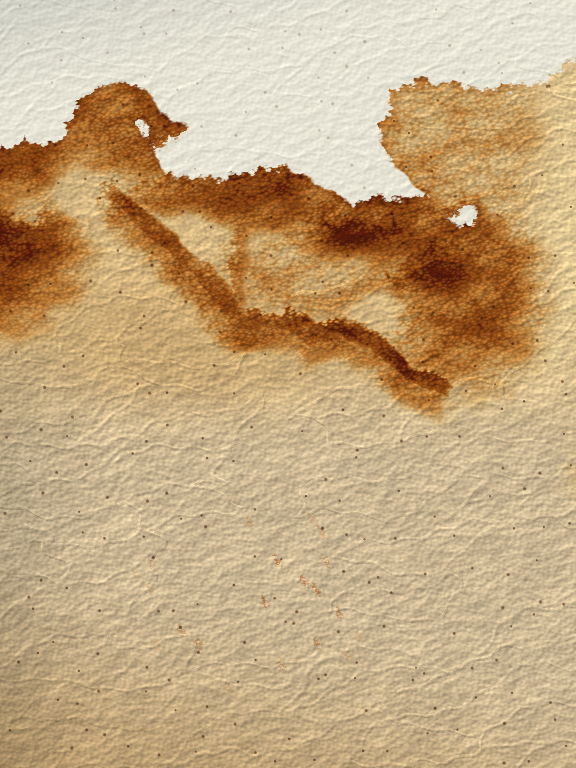
A Shadertoy shader for this texture:

```glsl
// Wrinkled, pitted paper with a ragged brown water stain below a pale upper edge.

const vec2 STAIN_EDGE[22] = vec2[22](
    vec2(-.5, 1.5), vec2(.65, 1.4), vec2(.75, 1.), vec2(1.05, .84), vec2(1.42, .86),
    vec2(1.58, 1.1), vec2(1.86, 1.27), vec2(1.52, 1.5), vec2(1.65, 1.74), vec2(2.2, 1.78),
    vec2(2.85, 1.66), vec2(3.5, 2.02), vec2(4.25, 1.95), vec2(3.9, 1.62), vec2(3.81, 1.3),
    vec2(3.92, .92), vec2(4.2, .8), vec2(4.95, .9), vec2(5.5, .78), vec2(6., .35),
    vec2(7., 9.), vec2(-1., 9.));

const vec2 TIDE_LINE[10] = vec2[10](
    vec2(1.12, 1.92), vec2(1.6, 2.35), vec2(2.1, 2.8), vec2(2.36, 3.2), vec2(3., 3.22),
    vec2(3.12, 3.36), vec2(3.4, 3.26), vec2(3.8, 3.45), vec2(4.1, 3.74), vec2(4.4, 3.84));

vec2 hash2(vec2 p) {
    return fract(sin(vec2(dot(p, vec2(127.1, 311.7)), dot(p, vec2(269.5, 183.3)))) * 43758.5);
}

// Cellular noise: nearest distance, second distance, id of the nearest cell
vec3 cells(vec2 p) {
    vec2 base = floor(p);
    vec3 near = vec3(9., 9., 0.);
    for (int j = -1; j <= 1; j++)
    for (int i = -1; i <= 1; i++) {
        vec2 cell = base + vec2(i, j), h = hash2(cell);
        float d = length(cell + h - p);
        if (d < near.x) near = vec3(d, near.x, fract(h.x * 7. + h.y * 13.));
        else near.y = min(near.y, d);
    }
    return near;
}

float segment(vec2 p, vec2 a, vec2 b) {
    vec2 ab = b - a;
    return length(p - a - ab * clamp(dot(p - a, ab) / dot(ab, ab), 0., 1.));
}

// Signed distance to the stain, negative inside
float stainDistance(vec2 p) {
    float d = 9., side = 1.;
    for (int i = 0; i < 22; i++) {
        vec2 a = STAIN_EDGE[i], b = STAIN_EDGE[(i + 1) % 22];
        d = min(d, segment(p, a, b));
        if ((a.y > p.y) != (b.y > p.y) && p.x < a.x + (b.x - a.x) * (p.y - a.y) / (b.y - a.y)) side = -side;
    }
    return d * side;
}

float tideDistance(vec2 p) {
    float d = 9.;
    for (int i = 0; i < 9; i++) d = min(d, segment(p, TIDE_LINE[i], TIDE_LINE[i + 1]));
    return d;
}

float blob(vec2 p, vec2 center, vec2 radius) {
    vec2 v = (p - center) / radius;
    float r = dot(v, v);
    return exp(-r * r);
}

// Paper surface: sparse long creases, lumps and fibres
float surface(vec2 p) {
    vec3 crease = cells(p * vec2(.9, 3.2) + .25 * sin(p.yx * 4.) + .06 * sin(p.yx * 17.));
    float fold = smoothstep(.13, 0., crease.y - crease.x) * smoothstep(.2, .7, crease.z);
    return .055 * fold + .11 * cells(p * vec2(5., 11.) + .3 * sin(p.yx * 9.)).x
         + .075 * cells(p * vec2(19., 27.)).x;
}

vec3 stainColor(float d) {
    vec3 c = mix(vec3(.84, .74, .54), vec3(.77, .62, .39), smoothstep(.05, .32, d));
    c = mix(c, vec3(.70, .46, .20), smoothstep(.28, .55, d));
    c = mix(c, vec3(.53, .27, .07), smoothstep(.5, .78, d));
    return mix(c, vec3(.33, .10, .04), smoothstep(.76, 1.02, d));
}

void mainImage(out vec4 fragColor, in vec2 fragCoord) {
    // Canvas height is 7.68 units, y runs downward
    vec2 p = vec2(fragCoord.x, iResolution.y - fragCoord.y) / iResolution.y * 7.68;
    vec2 t = vec2(p.x - .25 * p.y, p.y + .25 * p.x);
    float fine = cells(p * 9.).x, grain = cells(t * vec2(21., 34.)).x - .45;
    float mottle = cells(t * vec2(2., 3.4)).x + .5 * fine - .72;
    vec2 w = p + .02 * sin(p.yx * 13. + 3. * sin(p * 7.)) + .09 * (fine - .45) + .05 * grain;

    // Outline with two dry holes
    float edge = stainDistance(w);
    vec2 gap = w - vec2(4.62, 2.16);
    edge = max(edge, .1 - length(vec2(gap.x + gap.y, gap.y - .3 * gap.x) * vec2(.65, .9)));
    edge = max(edge, .06 - length(w - vec2(1.44, 1.29)));
    float inside = smoothstep(.018, -.018, edge);

    // Stain density: broad pools
    float d = .37 * blob(w, vec2(4.5, 1.5), vec2(1.15, 1.2));
    d = max(d, .64 * blob(w, vec2(1.2, 1.25), vec2(.9, .65)));
    d = max(d, .72 * blob(w, vec2(.1, 1.65), vec2(.8, .4)));
    d = max(d, .75 * blob(w, vec2(0., 2.55), vec2(.98, .88)));
    d = max(d, .68 * blob(w, vec2(1.9, 1.95), vec2(.7, .26)));
    d = max(d, .73 * blob(w, vec2(2.6, 2.), vec2(.85, .38)));
    d = max(d, .74 * blob(w, vec2(3.75, 2.25), vec2(1.05, .48)));
    d = max(d, .72 * blob(w, vec2(4.65, 2.95), vec2(.88, 1.05)));
    d = max(d, .38 * blob(w, vec2(3., 2.8), vec2(1.5, .65)));
    d = max(d, .26 * exp(-length((w - vec2(5.8, 4.75)) / vec2(.3, .5))));

    // Dark cores, tide line with a soft lower bleed, and its spur
    float tide = tideDistance(w) + .05 * mottle;
    d += .26 * blob(w, vec2(0., 2.4), vec2(.46, .4)) + .14 * blob(w, vec2(2.6, 1.88), vec2(.5, .2));
    d += .2 * blob(w, vec2(3.6, 2.36), vec2(.5, .18)) + .2 * blob(w, vec2(4.3, 2.68), vec2(.5, .28));
    d = max(d, .63 * exp(-pow(tideDistance(w - vec2(-.04, .13)) / .22, 2.)));
    d = max(d, (.8 + .1 * smoothstep(2.6, 3.6, w.x)) * smoothstep(.14, .05, tide));
    d = max(d, .63 * smoothstep(.2, .02, segment(w, vec2(2.45, 2.), vec2(2.34, 3.15))));
    d -= .42 * blob(w, vec2(.22, 2.1), vec2(.28, .13)) + .4 * blob(w, vec2(.85, 1.95), vec2(.32, .22));
    d -= .25 * blob(w, vec2(2., 2.45), vec2(.2, .25)) + .24 * blob(w, vec2(3.85, 3.15), vec2(.32, .2));
    d += (.14 * exp(edge / .05) + .14 * exp(edge / .14)) * smoothstep(5.9, 4.6, p.x);
    d += (.34 * mottle + .28 * grain) * smoothstep(.1, .45, d);

    // Paper tones
    vec3 clean = mix(vec3(.80, .80, .76), vec3(.90, .89, .83), smoothstep(-.4, 1.3, p.y + .25 * p.x));
    vec3 aged = mix(vec3(.84, .72, .51), vec3(.80, .72, .58), smoothstep(3., 4.8, p.y));
    aged = mix(aged, vec3(.73, .61, .43), smoothstep(5.2, 8., p.y - .25 * p.x));
    aged = mix(aged, vec3(.76, .62, .41), .6 * blob(p, vec2(2., 3.4), vec2(1.6, .7)));
    aged = mix(aged, vec3(.89, .80, .60), .7 * blob(p, vec2(5.6, 2.2), vec2(.8, 1.7)));
    aged *= .9 + .1 * smoothstep(-.1, 1.1, p.x) + .1 * mottle;
    vec3 col = mix(clean, mix(aged, stainColor(d), smoothstep(.06, .38, d)), inside);

    // Scattered rust flecks
    vec3 fleck = cells(p * vec2(5., 3.6) + .5 * grain);
    float rust = smoothstep(.2, .08, fleck.x) * step(.76, fleck.z) * blob(p, vec2(2.6, 6.), vec2(1.1, .9));
    col = mix(col, vec3(.70, .38, .15), .6 * rust);

    // Raking light on the slanted wrinkles, then small pits
    float relief = surface(t) - surface(t - vec2(.012, .028));
    col *= 1. + relief * mix(.9, 2.1, inside) - .1 * grain * inside;
    vec3 pit = cells(p * 3.1 + 17.);
    float hole = smoothstep(.03 + .05 * pit.z, .02, pit.x) * step(.3, pit.z);
    col *= 1. - hole * mix(.2, .5, inside) * vec3(.8, 1., 1.1);
    fragColor = vec4(clamp(col, 0., 1.), 1.);
}
```
